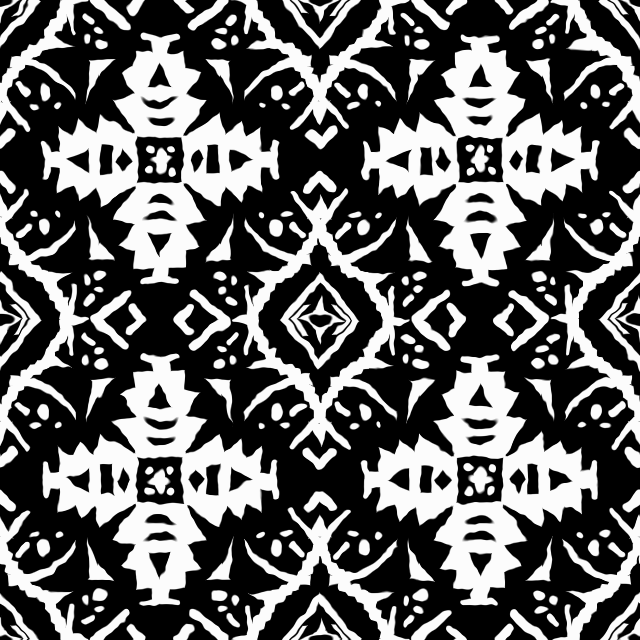
Write a Shadertoy shader that draws this pattern.

```glsl
const float REPEATS = 2.0;
const float TILE = 384.0; // design units per repeat
const vec3 INK = vec3(0.0);
const vec3 PAPER = vec3(0.99);

float hash(vec2 p) {
    vec3 q = fract(vec3(p.xyx) * 0.1031);
    q += dot(q, q.yzx + 33.33);
    return fract((q.x + q.y) * q.z);
}

// Value noise on a lattice that wraps after `cells` steps
float wrapNoise(vec2 uv, float cells, float seed) {
    vec2 p = uv * cells, i = floor(p), f = fract(p);
    f = f * f * (3.0 - 2.0 * f);
    vec2 a = mod(i, cells) + seed, b = mod(i + 1.0, cells) + seed;
    return mix(mix(hash(a), hash(vec2(b.x, a.y)), f.x),
               mix(hash(vec2(a.x, b.y)), hash(b), f.x), f.y) - 0.5;
}

float box(vec2 p, vec2 halfSize) {
    vec2 d = abs(p) - halfSize;
    return length(max(d, 0.0)) + min(max(d.x, d.y), 0.0);
}

float ellipse(vec2 p, vec2 r) {
    return (length(p / r) - 1.0) * min(r.x, r.y);
}

float diamond(vec2 p, vec2 r) {
    return (dot(abs(p), 1.0 / r) - 1.0) * r.x * r.y / length(r);
}

// Line with a radius at each end
float stroke(vec2 p, vec2 a, vec2 b, float ra, float rb) {
    vec2 ab = b - a;
    float h = clamp(dot(p - a, ab) / dot(ab, ab), 0.0, 1.0);
    return length(p - a - ab * h) - mix(ra, rb, h);
}

float edge(vec2 p, vec2 a, vec2 b) {
    vec2 e = normalize(b - a), d = p - a;
    return d.x * e.y - d.y * e.x;
}

float triangle(vec2 p, vec2 a, vec2 b, vec2 c) {
    float s = edge(c, a, b) < 0.0 ? 1.0 : -1.0;
    return max(max(s * edge(p, a, b), s * edge(p, b, c)), s * edge(p, c, a));
}

// Toothed arm: x runs across, y runs outward
float arm(vec2 p, float tip, float teeth, float spacing) {
    float d = box(p - vec2(0, 0.5 * (tip + 27.0)), vec2(30, 0.5 * (tip - 27.0)));
    for (float i = 0.0; i < teeth; i++) {
        float y = 72.0 + spacing * i, back = i < 0.5 ? 44.0 : spacing;
        d = min(d, triangle(p, vec2(56.0 - 8.0 * i, y), vec2(27, y - back), vec2(27, min(y + 7.0, tip))));
    }
    d = min(d, box(p - vec2(0, tip + 7.0), vec2(10, 9)));
    return min(d, stroke(p, vec2(0, tip + 13.0), vec2(20, tip + 17.0), 5.0, 3.5));
}

float crossMotif(vec2 q) {
    float d = min(arm(q, 130.0, 2.0, 32.0), arm(q.yx, 121.0, 3.0, 25.0));
    // Cutouts of the upright arms
    float holes = triangle(q, vec2(0, 117), vec2(14, 88), vec2(-14, 88));
    for (float i = 0.0; i < 2.0; i++)
        holes = min(holes, ellipse(q - vec2(0, 67.0 - 20.0 * i + 0.015 * q.x * q.x), vec2(19.0 - 3.0 * i, 5.0)));
    // Cutouts of the level arms
    holes = min(holes, triangle(q, vec2(112, 0), vec2(85, 14), vec2(85, -14)));
    holes = min(holes, box(q - vec2(64, 0), vec2(7, 17)));
    holes = min(holes, diamond(q - vec2(44, 0), vec2(9, 14)));
    holes = min(holes, box(q, vec2(27)));
    // Centre flower
    float flower = min(ellipse(q, vec2(7, 15)), ellipse(q, vec2(13, 5)));
    flower = min(flower, length(q - vec2(13)) - 4.8);
    return min(max(d, -holes), flower);
}

float medallion(vec2 m) {
    float d = abs(diamond(m, vec2(43, 52))) - 4.0;
    d = min(d, max(abs(diamond(m, vec2(32, 38))) - 2.5, m.y - 18.0));
    float star = min(min(diamond(m, vec2(10, 28)), diamond(m, vec2(27, 13))), length(m) - 13.0);
    return min(d, max(star, -ellipse(m, vec2(16, 7))));
}

float wreath(vec2 m) {
    const vec2 path[7] = vec2[7](vec2(0, 112), vec2(18, 82), vec2(32, 64), vec2(56, 50),
                                 vec2(64, 34), vec2(76, 16), vec2(82, 0));
    float d = 1e3;
    for (int i = 0; i < 6; i++) d = min(d, stroke(m, path[i], path[i + 1], 5.5, 5.5));
    d -= 6.0 * abs(fract((m.x - m.y) / 18.0) - 0.5);
    // Thorns
    d = min(d, triangle(m, vec2(87, 57), vec2(54, 58), vec2(58, 40)));
    d = min(d, stroke(m, vec2(83, 8), vec2(88, 40), 4.5, 2.5));
    d = min(d, stroke(m, vec2(82, 3), vec2(104, 0), 5.0, 1.5));
    // Curved leaf, crossing line and spike
    float leaf = abs(m.y - 72.0 - 5.8e-5 * m.x * m.x * m.x) / length(vec2(1.0, 1.74e-4 * m.x * m.x));
    d = min(d, max(leaf - mix(7.0, 2.5, m.x / 92.0), abs(m.x - 51.0) - 40.0));
    d = min(d, stroke(m, vec2(0, 114), vec2(33, 153), 5.0, 3.0));
    return min(d, triangle(m, vec2(0, 150), vec2(14, 122), vec2(-14, 122)));
}

float fillers(vec2 m) {
    // Chevrons
    float d = stroke(m, vec2(0, 173), vec2(14, 159), 6.0, 6.0);
    d = min(d, stroke(m, vec2(169, 0), vec2(157, 14), 5.5, 5.0));
    d = min(d, stroke(m, vec2(114, 0), vec2(151, 31), 6.5, 5.0));
    // Forked darts
    d = min(d, triangle(m, vec2(105, 122), vec2(109, 72), vec2(124, 77)));
    d = min(d, triangle(m, vec2(107, 72), vec2(137, 71), vec2(119, 92)));
    // Pebbles
    d = min(d, ellipse(m - vec2(53, 111), vec2(7, 10)));
    d = min(d, stroke(m, vec2(22, 102), vec2(33, 112), 4.0, 4.5));
    d = min(d, ellipse(m - vec2(41, 127), vec2(6, 3.5)));
    d = min(d, length(m - vec2(70, 126)) - 3.5);
    d = min(d, ellipse(m - vec2(121, 53), vec2(8, 6)));
    d = min(d, ellipse(m - vec2(104, 48), vec2(4, 6)));
    d = min(d, ellipse(m - vec2(118, 36), vec2(6, 4)));
    return min(d, stroke(m, vec2(102, 20), vec2(109, 26), 3.5, 4.0));
}

void mainImage(out vec4 fragColor, in vec2 fragCoord) {
    vec2 uv = fragCoord / iResolution.xy;
    float pixel = REPEATS * TILE / min(iResolution.x, iResolution.y);
    // Hand-cut wobble, different in every repeat
    vec2 wobble = 5.0 * vec2(wrapNoise(uv, 48.0, 3.0), wrapNoise(uv, 48.0, 71.0));
    wobble += 2.5 * vec2(wrapNoise(uv, 112.0, 19.0), wrapNoise(uv, 112.0, 143.0));
    // Mirrored frames around the cross and the medallion
    vec2 q = abs(fract(uv * REPEATS + wobble / TILE) - 0.5) * TILE;
    vec2 m = 0.5 * TILE - q;
    float d = min(min(crossMotif(q), medallion(m)), min(wreath(m), fillers(m)));
    float cover = smoothstep(0.0, 1.0, 0.5 - d / (1.6 * pixel));
    fragColor = vec4(mix(INK, PAPER, cover), 1.0);
}
```
